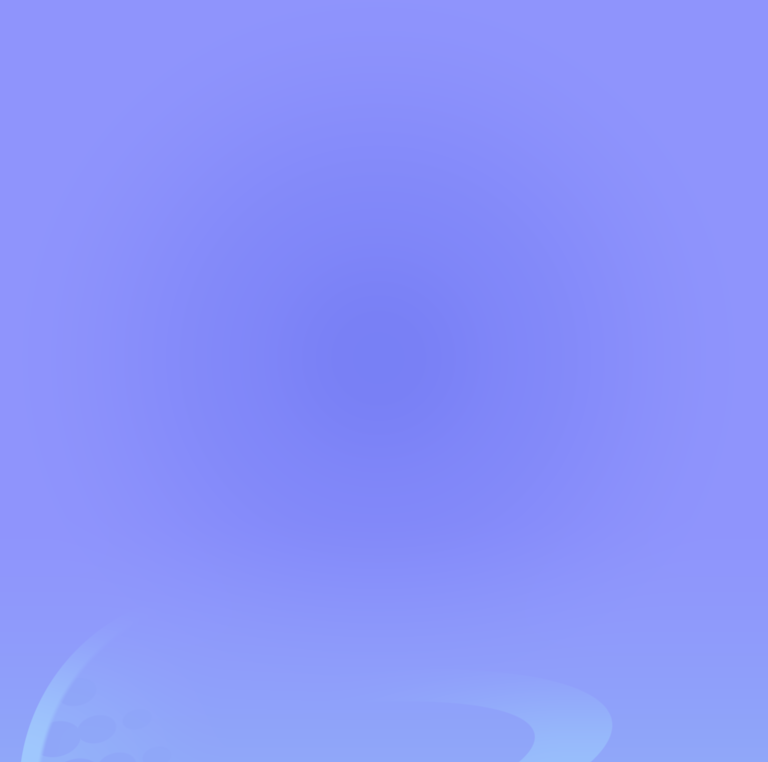
Reproduce this background procedurally as a Shadertoy shader.

```glsl
// A periwinkle sky with a darker round core, fading to pale blue at the foot,
// where a cratered planet and its tilted ring rise out of the haze.
// Built from radial gradients, a circle, ellipses and a small slanted lattice.

// Lengths are fractions of the canvas height.
const vec3 CORE_COLOR   = vec3(0.472, 0.500, 0.960);
const vec3 MIDDLE_COLOR = vec3(0.497, 0.523, 0.973);
const vec3 SKY_COLOR    = vec3(0.560, 0.580, 0.988);
const vec3 HAZE_COLOR   = vec3(0.563, 0.655, 0.975);
const vec3 PLANET_COLOR = vec3(0.590, 0.720, 0.980);
const vec3 RIM_COLOR    = vec3(0.640, 0.810, 0.995);
const vec3 CRATER_COLOR = vec3(0.555, 0.640, 0.970);
const vec3 RING_COLOR   = vec3(0.600, 0.750, 0.985);

const vec2  CORE_CENTER   = vec2(0.497, 0.530);
const float HAZE_TOP      = 0.32;
const vec2  PLANET_CENTER = vec2(0.287, -0.037);
const float PLANET_RADIUS = 0.262;
const vec2  SHADE_OFFSET  = vec2(0.024, -0.006);
const vec2  CRATER_ORIGIN = vec2(0.101, 0.092);
const vec2  CRATER_ACROSS = vec2(0.053, 0.013);
const vec2  CRATER_DOWN   = vec2(0.026, -0.049);
const float CRATER_TILT   = 0.25;
const float RING_TILT     = 0.175;
const vec2  RING_OUTER    = vec2(0.524, 0.132);
const vec2  RING_INNER    = vec2(0.421, 0.092);

// Coordinates of q along axes turned counterclockwise by angle
vec2 toTilted(vec2 q, float angle) {
    float c = cos(angle), s = sin(angle);
    return vec2(c * q.x + s * q.y, c * q.y - s * q.x);
}

// Approximate signed distance to an axis-aligned ellipse
float ellipseDistance(vec2 q, vec2 radii) {
    float k = length(q / radii);
    float slope = length(q / (radii * radii));
    return k * (k - 1.0) / max(slope, 1e-4);
}

// Coverage of the inside of a shape, with a smooth edge
float fill(float dist, float softness) {
    return 1.0 - smoothstep(-softness, softness, dist);
}

vec3 sky(vec2 p) {
    float r = distance(p, CORE_CENTER);
    vec3 color = mix(CORE_COLOR, MIDDLE_COLOR, smoothstep(0.02, 0.18, r));
    color = mix(color, SKY_COLOR, smoothstep(0.10, 0.50, r));
    float haze = clamp(1.0 - p.y / HAZE_TOP, 0.0, 1.0);
    return mix(color, HAZE_COLOR, pow(haze, 1.4));
}

// Craters on a slanted lattice that widens downward and shrinks to the right
float craters(vec2 p, float edge) {
    float cover = 0.0;
    for (int row = 0; row < 3; row++) {
        for (int col = -1; col <= 1; col++) {
            if (abs(col) > row) continue;
            float side = float(col);
            vec2 center = CRATER_ORIGIN + side * CRATER_ACROSS + float(row) * CRATER_DOWN;
            vec2 radii = vec2(0.026, 0.018) - side * vec2(0.0065, 0.005);
            vec2 q = toTilted(p - center, CRATER_TILT);
            cover = max(cover, fill(ellipseDistance(q, radii), edge));
        }
    }
    return cover;
}

vec3 addPlanet(vec3 color, vec2 p, float edge) {
    vec2 q = p - PLANET_CENTER;
    float disc = fill(length(q) - PLANET_RADIUS, edge);
    float fade = (1.0 - smoothstep(0.03, 0.30, p.x)) * (1.0 - smoothstep(0.0, 0.22, p.y));
    float shade = fill(length(q - SHADE_OFFSET) - PLANET_RADIUS, 0.004);

    color = mix(color, PLANET_COLOR, 0.70 * disc * fade);
    color = mix(color, CRATER_COLOR, 0.80 * disc * shade * craters(p, edge) * sqrt(fade));
    return mix(color, RIM_COLOR, 0.75 * disc * (1.0 - shade) * fade);
}

vec3 addRing(vec3 color, vec2 p, float edge) {
    vec2 q = toTilted(p - PLANET_CENTER, RING_TILT);
    float band = fill(ellipseDistance(q, RING_OUTER), edge)
               * (1.0 - fill(ellipseDistance(q, RING_INNER), edge));
    float fade = smoothstep(0.42, 0.74, p.x) * (1.0 - smoothstep(-0.03, 0.15, p.y));
    return mix(color, RING_COLOR, band * fade);
}

void mainImage(out vec4 fragColor, in vec2 fragCoord) {
    vec2 p = fragCoord / iResolution.y;
    float edge = 1.0 / iResolution.y;

    vec3 color = sky(p);
    color = addPlanet(color, p, edge);
    color = addRing(color, p, edge);
    fragColor = vec4(color, 1.0);
}
```
